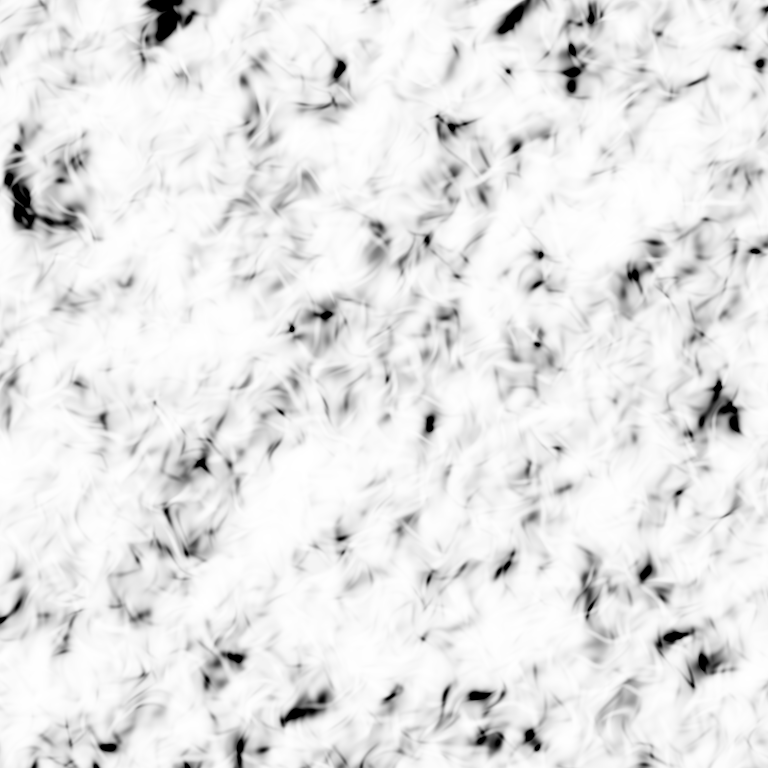
Write a WebGL 1 fragment shader that draws this texture map.

```glsl
precision highp float;

uniform vec2 u_resolution;

const float GRAIN_ANGLE = 1.0;      // main slant of the smudges, in radians
const float INK_LOG_MEAN = -3.1;    // log of the typical ink density
const float INK_LOG_SPREAD = 1.2;   // how far the density strays from it
const float KERNEL_ENERGY = 0.449;  // integral of the squared round kernel
const vec3 PAPER = vec3(1.0);
const vec3 INK = vec3(0.0);

vec3 hash3(vec2 cell) {
  vec3 h = fract(cell.xyx * vec3(0.1031, 0.1030, 0.0973));
  h += dot(h, h.yxz + 33.33);
  return fract((h.xxy + h.yzz) * h.zyx);
}

// Layered sines that bend straight strokes into curls
vec2 bend(vec2 p, float frequency, float amount) {
  vec2 q = p * frequency;
  vec2 slow = sin(q.yx + vec2(0.6, 2.1) + 1.3 * sin(q * 0.7));
  vec2 fast = sin(q.yx * 2.3 + q * vec2(1.1, -0.9) + vec2(4.0, 1.7));
  return p + amount * (slow + 0.4 * fast);
}

// Soft elliptical stroke, one unit long from its centre to its tip
float stroke(vec2 offset, float angle, float slimness) {
  float c = cos(angle);
  float s = sin(angle);
  vec2 local = vec2(c * offset.x + s * offset.y, c * offset.y - s * offset.x);
  local.y *= slimness;
  float falloff = max(0.0, 1.0 - dot(local, local));
  return falloff * falloff * falloff;
}

// Cellular noise of dark and light strokes, with zero mean and unit variance
float strokeNoise(vec2 p, float slimness, float angleSpread, float seed) {
  vec2 home = floor(p);
  vec2 inside = fract(p);
  float total = 0.0;
  for (int y = -1; y <= 1; y++) {
    for (int x = -1; x <= 1; x++) {
      vec2 neighbour = vec2(float(x), float(y));
      vec2 cell = home + neighbour + seed;
      vec3 rnd = hash3(cell);
      vec3 pick = hash3(cell + 71.0);
      float angle = GRAIN_ANGLE + angleSpread * (rnd.z - 0.5) * 2.0;
      float tone = pick.x < 0.5 ? -1.0 : 1.0;
      total += tone * stroke(inside - neighbour - rnd.xy, angle, slimness);
    }
  }
  return total * sqrt(slimness / KERNEL_ENERGY);
}

// Large slanted patches and the blots within them
float smudges(vec2 p) {
  return 0.50 * strokeNoise(p * 8.0, 1.6, 0.5, 13.0)
       + 0.60 * strokeNoise(p * 15.0, 2.0, 0.55, 47.0)
       + 0.45 * strokeNoise(p * 27.0, 2.0, 0.9, 89.0);
}

// Fine mottling and thin curled fibres
float fibres(vec2 p) {
  return 0.25 * strokeNoise(p * 50.0, 2.0, 1.3, 131.0)
       + 0.25 * strokeNoise(p * 24.0, 5.0, 1.3, 173.0)
       + 0.21 * strokeNoise(p * 38.0, 4.5, 1.5, 211.0);
}

void main() {
  vec2 p = gl_FragCoord.xy / u_resolution.y;

  float field = smudges(bend(p, 23.0, 0.008)) + fibres(bend(p, 41.0, 0.007));

  // Exponential response: mostly bare paper, with a few saturated blots
  float density = min(1.0, exp(INK_LOG_MEAN + INK_LOG_SPREAD * field));
  gl_FragColor = vec4(mix(PAPER, INK, density), 1.0);
}
```
